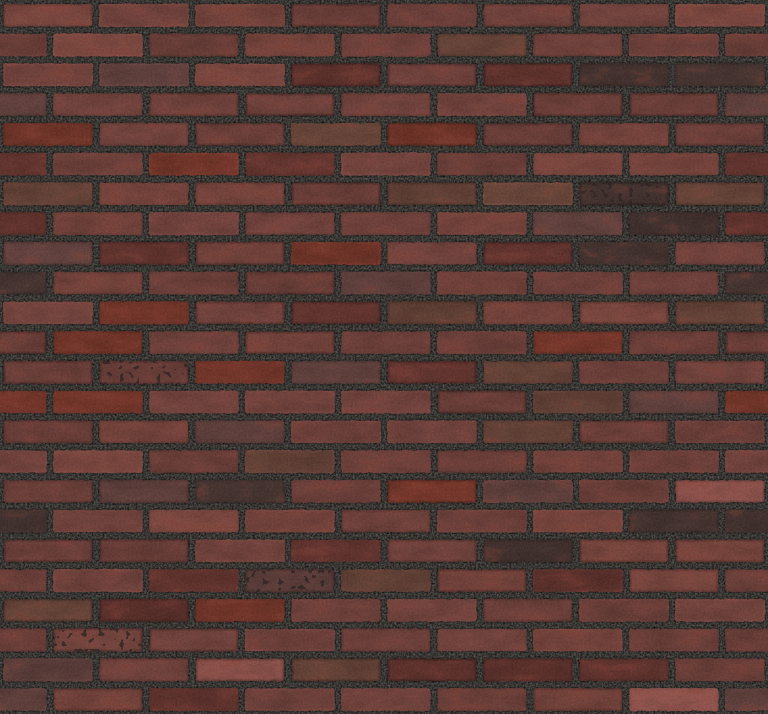
Write a Shadertoy shader that draws this texture.

```glsl
#define COLUMNS 8.0
#define ROWS 24.0
#define ROW_SHIFT 0.52
#define BRICK_HALF vec2(0.464, 0.118)
#define CORNER 0.026
#define EDGE_WOBBLE 0.010
#define GRAIN_SCALE 46.0
#define MORTAR_GRAIN 0.17
#define BRICK_GRAIN 0.035
#define STAIN 0.15
#define MORTAR_COLOR vec3(0.212, 0.204, 0.194)
#define CLAY_COLOR vec3(0.425, 0.250, 0.228)

// Integer hash giving two values in 0..1
vec2 hash2(vec2 cell) {
    uvec2 v = uvec2(ivec2(floor(cell)) + 32768);
    v = v * 1664525u + 1013904223u;
    v.x += v.y * 1664525u;
    v.y += v.x * 1664525u;
    v ^= v >> 16u;
    v.x += v.y * 1664525u;
    v.y += v.x * 1664525u;
    v ^= v >> 16u;
    return vec2(v & 65535u) / 65535.0;
}

float cornerSlope(vec2 cell, vec2 offset) {
    float angle = 6.28318 * hash2(cell).x;
    return dot(vec2(cos(angle), sin(angle)), offset);
}

float gradientNoise(vec2 p) {
    vec2 i = floor(p), f = p - i;
    vec2 u = f * f * f * (f * (f * 6.0 - 15.0) + 10.0);
    vec2 e = vec2(0.0, 1.0);
    float low = mix(cornerSlope(i, f), cornerSlope(i + e.yx, f - e.yx), u.x);
    float high = mix(cornerSlope(i + e, f - e), cornerSlope(i + e.yy, f - e.yy), u.x);
    return mix(low, high, u.y);
}

float roundedBox(vec2 p, vec2 halfSize, float radius) {
    vec2 d = abs(p) - halfSize + radius;
    return length(max(d, 0.0)) + min(max(d.x, d.y), 0.0) - radius;
}

// Mostly plain clay, with a few differently fired bricks
vec3 firedColor(float pick) {
    if (pick < 0.09) return vec3(0.385, 0.255, 0.212); // brown
    if (pick < 0.17) return vec3(0.365, 0.245, 0.232); // mauve
    if (pick < 0.26) return vec3(0.365, 0.195, 0.175); // oxblood
    if (pick < 0.32) return vec3(0.435, 0.205, 0.160); // orange
    if (pick < 0.37) return vec3(0.265, 0.198, 0.185); // burnt
    if (pick < 0.39) return vec3(0.530, 0.310, 0.285); // pale
    if (pick < 0.52) return vec3(0.455, 0.265, 0.235); // light clay
    return CLAY_COLOR;
}

void mainImage(out vec4 fragColor, in vec2 fragCoord) {
    // Surface units: one brick pitch across is 1
    float pixel = COLUMNS / iResolution.x;
    vec2 surface = fragCoord * pixel;
    float rowPitch = iResolution.y * pixel / ROWS;

    // Running bond, counted from the lower edge
    float rowPos = surface.y / rowPitch + 0.015;
    float row = floor(rowPos);
    float along = surface.x - ROW_SHIFT * (1.0 - mod(row, 2.0));
    vec2 id = vec2(mod(floor(along), COLUMNS), row);
    vec2 local = vec2(fract(along) - 0.5, (fract(rowPos) - 0.5) * rowPitch);
    vec2 pick = hash2(id + 17.0);
    vec2 vary = hash2(id + 211.0);

    // Slightly uneven outline
    float wobble = gradientNoise(surface * 17.0) + 0.5 * gradientNoise(surface * 38.0);
    vec2 halfSize = BRICK_HALF + (vary - 0.5) * vec2(0.008, 0.005);
    float dist = roundedBox(local, halfSize, CORNER) + EDGE_WOBBLE * wobble;
    float brickMask = 1.0 - smoothstep(-0.7, 0.7, dist / max(pixel, 0.008));

    // Speckled mortar, darker beside the bricks
    float grain = gradientNoise(surface * GRAIN_SCALE)
                + 0.5 * gradientNoise(surface * GRAIN_SCALE * 1.7 + 9.3);
    vec3 mortar = MORTAR_COLOR * mix(0.84, 1.06, smoothstep(0.0, 0.025, dist));
    mortar += MORTAR_GRAIN * grain * vec3(0.95, 1.0, 0.98);

    // Brick body with soft stains drawn out along its length
    vec3 brick = firedColor(pick.x) * (0.95 + 0.10 * pick.y);
    vec2 stainPos = local * vec2(2.8, 6.0) + id * 7.31;
    float stain = gradientNoise(stainPos) + 0.4 * gradientNoise(stainPos * 3.0);
    brick *= 1.0 + STAIN * stain;
    brick = mix(brick, vec3(0.47, 0.24, 0.20), 0.4 * smoothstep(0.15, 0.55, stain));
    brick += BRICK_GRAIN * grain;

    // Worn rim: dark on some bricks, lightly dusted on others
    float rim = smoothstep(-0.035, 0.0, dist);
    brick *= 1.0 + rim * mix(-0.26, 0.10, vary.x);

    // Rare chipped face
    float chips = smoothstep(0.22, 0.32, gradientNoise(local * 18.0 + id * 3.7));
    brick = mix(brick, vec3(0.18, 0.14, 0.14), 0.75 * chips * step(0.985, vary.y));

    fragColor = vec4(clamp(mix(mortar, brick, brickMask), 0.0, 1.0), 1.0);
}
```
